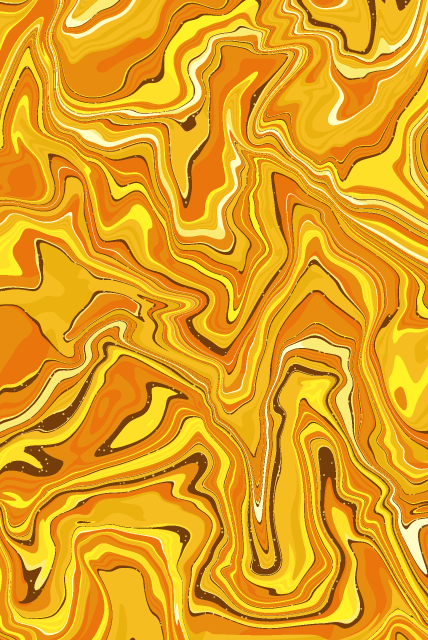
Write a Shadertoy shader that draws this texture.

```glsl
// Liquid marble: folded layers of orange, amber, yellow and cream ink with speckled brown veins.

const vec3 DEEP_ORANGE = vec3(0.92, 0.46, 0.05);
const vec3 ORANGE      = vec3(0.91, 0.55, 0.06);
const vec3 AMBER       = vec3(0.92, 0.70, 0.06);
const vec3 GOLD        = vec3(0.96, 0.74, 0.12);
const vec3 YELLOW      = vec3(1.00, 0.95, 0.15);
const vec3 SUN         = vec3(1.00, 0.88, 0.16);
const vec3 CREAM       = vec3(1.00, 0.99, 0.77);
const vec3 PALE        = vec3(0.98, 0.92, 0.46);
const vec3 BROWN       = vec3(0.46, 0.24, 0.04);
const float TAU = 6.28318;
const int SAMPLES = 3;

float hash1(float n) {
    return fract(sin(n * 127.1 + 4.7) * 4375.85);
}

vec2 hash2(vec2 p) {
    vec2 k = vec2(dot(p, vec2(127.1, 311.7)), dot(p, vec2(269.5, 183.3)));
    return fract(sin(k) * 4375.85);
}

float cornerSlope(vec2 cell, vec2 corner, vec2 f) {
    return dot(hash2(cell + corner) * 2.0 - 1.0, f - corner);
}

// Gradient noise, roughly -0.6 to 0.6
float gradNoise(vec2 p) {
    vec2 i = floor(p), f = p - i;
    vec2 w = f * f * f * (f * (f * 6.0 - 15.0) + 10.0);
    float low  = mix(cornerSlope(i, vec2(0, 0), f), cornerSlope(i, vec2(1, 0), f), w.x);
    float high = mix(cornerSlope(i, vec2(0, 1), f), cornerSlope(i, vec2(1, 1), f), w.x);
    return mix(low, high, w.y);
}

// Stirs the plane at ever finer scales
vec2 swirl(vec2 p, float amount, float freq) {
    for (int i = 0; i < 3; i++) {
        vec2 s = p * freq + float(i) * 7.3;
        p += amount * vec2(gradNoise(s + 11.0), gradNoise(s + 37.0));
        amount *= 0.45;
        freq *= 2.0;
    }
    return p;
}

// Bends flat layers into tall leaning folds
vec2 foldLayers(vec2 p, float freq, float height) {
    float phase = freq * (p.x + 0.22 * p.y) + 3.5 * gradNoise(p * 1.7 + 5.0);
    float size = height * (1.0 + 1.1 * gradNoise(p * 2.1 + 19.0));
    p.y += size * sin(phase + 0.5 * sin(phase)) + 0.3 * p.x;
    return p;
}

// Ink level: steep in line bundles, flatter in the pools between them
float inkLevel(vec2 q, float bundles, float linesPerBundle) {
    float u = bundles * q.y + 0.6 * gradNoise(q * 1.5 + 2.0);
    float stairs = u - 0.125 * sin(TAU * u);
    return linesPerBundle * stairs
         + 3.2 * gradNoise(q * vec2(3.5, 6.0) + 31.0)
         + 1.5 * gradNoise(q * vec2(7.0, 14.0) + 47.0);
}

// Fine glitter, drawn as jittered dots
float speckle(vec2 p, float density, float chance) {
    vec2 g = p * density, cell = floor(g);
    vec2 r = hash2(cell + 3.0);
    float radius = 0.12 + 0.16 * r.y;
    vec2 center = 0.3 + 0.4 * hash2(cell + 71.0);
    float dotMask = 1.0 - smoothstep(radius * 0.7, radius * 1.3, length(g - cell - center));
    return dotMask * step(r.x, chance);
}

vec3 brownInk(vec2 p) {
    return mix(BROWN, PALE, 0.8 * speckle(p, 105.0, 0.22));
}

// Picks an ink by rank; tone selects one of its two shades
vec3 inkColor(float rank, float tone, vec2 p) {
    if (rank < 0.38) return mix(DEEP_ORANGE, ORANGE, tone);
    if (rank < 0.70) return mix(AMBER, GOLD, tone);
    if (rank < 0.85) return mix(YELLOW, SUN, tone);
    if (rank < 0.925) return mix(CREAM, PALE, tone);
    return brownInk(p);
}

// Flat shade patches in some bands, fine parallel streaks in others
float shadeTone(vec2 q, float band, float across) {
    float patches = step(-0.04, gradNoise(q * vec2(6.0, 16.0) + band * 1.7));
    float streaks = step(0.4, fract(across * 3.0));
    return mix(patches, streaks, step(0.6, hash1(band + 5.0)));
}

vec3 marble(vec2 p) {
    vec2 q = foldLayers(swirl(p, 0.20, 3.0), 12.5, 0.18);
    float level = inkLevel(q, 3.7, 8.5);
    float band = floor(level), across = level - band;
    float rank = fract(band * 0.618034 + 0.3 * hash1(band));
    vec3 color = inkColor(rank, shadeTone(q, band, across), p);

    // Thin veins along some band edges, each with a bright companion line
    float vein = hash1(band + 61.0);
    float width = 0.09 + 0.10 * hash1(band + 23.0);
    if (across < width) {
        if (vein < 0.48) color = brownInk(p);
        else if (vein < 0.75) color = mix(CREAM, YELLOW, step(0.6, vein));
    } else if (across < 1.7 * width && vein < 0.25) {
        color = mix(SUN, PALE, step(0.12, vein));
    }
    return color;
}

void mainImage(out vec4 fragColor, in vec2 fragCoord) {
    vec3 sum = vec3(0.0);
    for (int y = 0; y < SAMPLES; y++)
    for (int x = 0; x < SAMPLES; x++) {
        vec2 offset = (vec2(x, y) + 0.5) / float(SAMPLES) - 0.5;
        sum += marble((fragCoord + offset) / iResolution.x);
    }
    fragColor = vec4(sum / float(SAMPLES * SAMPLES), 1.0);
}
```
